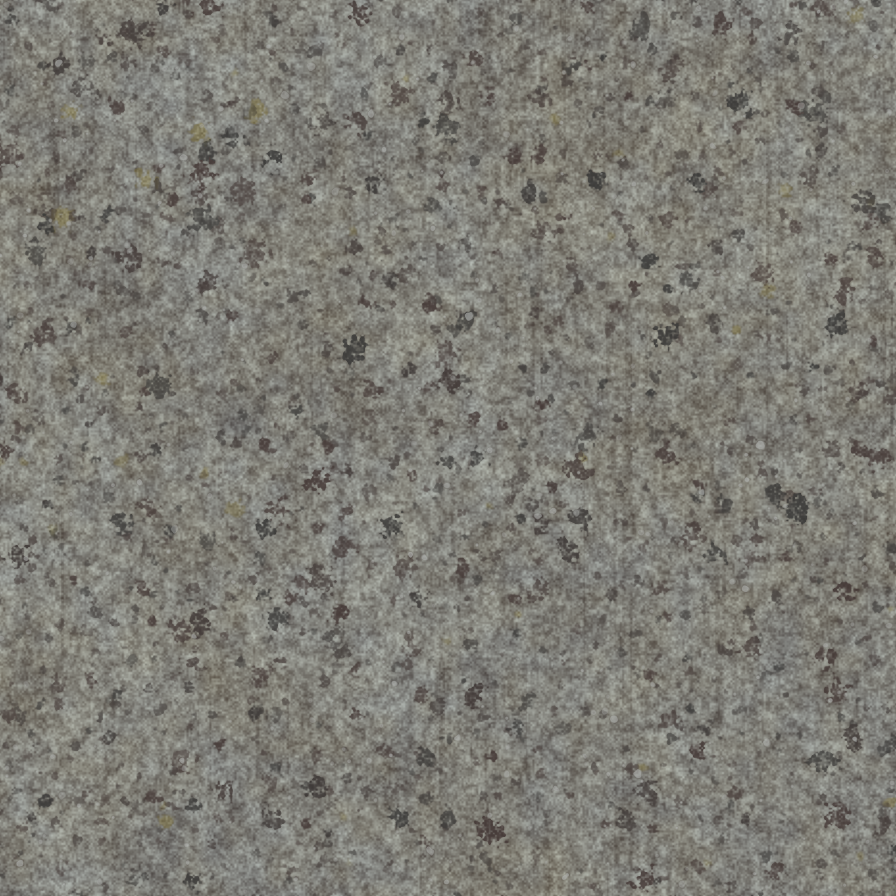
Reproduce this texture procedurally as a three.js fragment shader.

```glsl
// Weathered grey concrete: a grainy mineral ground built from layered value noise,
// broken vertical streaks, and jittered cells that scatter ragged dark aggregate,
// ochre stains and pale flecks.

varying vec2 vUv;

// Palette
const vec3 DARK_GROUND = vec3(0.33, 0.31, 0.295);
const vec3 PALE_GROUND = vec3(0.60, 0.612, 0.59);
const vec3 BROWN_STONE = vec3(0.29, 0.245, 0.235);
const vec3 SLATE_STONE = vec3(0.24, 0.24, 0.235);
const vec3 OCHRE_STAIN = vec3(0.55, 0.51, 0.31);
const vec3 PALE_FLECK = vec3(0.71, 0.72, 0.71);
const vec3 WARM_SHIFT = vec3(0.010, 0.0, -0.022);

// Ground tone: 0 is dark, 1 is pale
const float BASE_TONE = 0.645;
const float FINE_GRAIN = 0.52;
const float MID_GRAIN = 0.52;
const float BLOTCH = 0.42;
const float CLOUD = 0.20;
const float STREAK = 0.26;

// Scattered features: cells across the canvas
const float STONE_CELLS = 29.0;
const float GRIT_CELLS = 56.0;
const float STAIN_CELLS = 12.0;
const float FLECK_CELLS = 75.0;

float hash(vec2 p) {
  vec3 q = fract(p.xyx * 0.1031);
  q += dot(q, q.yzx + 33.33);
  return fract((q.x + q.y) * q.z);
}

// Value noise from 0 to 1
float noise(vec2 p) {
  vec2 cell = floor(p);
  vec2 f = fract(p);
  f = f * f * (3.0 - 2.0 * f);
  float low = mix(hash(cell), hash(cell + vec2(1.0, 0.0)), f.x);
  float high = mix(hash(cell + vec2(0.0, 1.0)), hash(cell + 1.0), f.x);
  return mix(low, high, f.y);
}

float signedNoise(vec2 p) {
  return noise(p) - 0.5;
}

// Ragged spots, one per cell at most: x is coverage, y is a random tint.
// Radii, softness and raggedness are in cell widths.
vec2 spots(vec2 uv, float cells, float share, vec2 radii, float soft, float ragged, float seed) {
  vec2 p = uv * cells;
  vec2 home = floor(p);
  vec2 result = vec2(0.0);
  for (int j = -1; j <= 1; j++) {
    for (int i = -1; i <= 1; i++) {
      vec2 cell = home + vec2(float(i), float(j));
      vec2 id = cell + seed;
      if (hash(id) > share) continue;
      vec2 center = cell + vec2(hash(id + 17.3), hash(id + 41.7));
      float size = hash(id + 73.1);
      float radius = mix(radii.x, radii.y, size * size);
      float tint = hash(id + 97.9);
      float d = length(p - center) - radius + ragged * radius;
      float coverage = (1.0 - smoothstep(-soft, soft, d)) * mix(0.5, 1.0, hash(id + 59.3));
      if (coverage > result.x) result = vec2(coverage, tint);
    }
  }
  return result;
}

// Thin vertical lines that fade in and out along their length
float streaks(vec2 uv) {
  float lines = smoothstep(0.66, 0.95, noise(vec2(uv.x * 230.0, uv.y * 5.0) + 210.0));
  float patches = smoothstep(0.35, 0.75, noise(uv * vec2(26.0, 6.0) + 320.0));
  float breaks = 0.4 + 0.6 * noise(uv * vec2(230.0, 75.0) + 430.0);
  return lines * patches * breaks;
}

void main() {
  vec2 uv = vUv;
  float fine = signedNoise(uv * 430.0 + 11.0);
  float mid = signedNoise(uv * 205.0 + 520.0);
  float blotch = signedNoise(uv * 85.0 + 610.0);
  float cloud = signedNoise(uv * 13.0 + 730.0);
  float brushed = signedNoise(uv * vec2(190.0, 14.0) + 850.0);

  // Mineral ground
  float tone = BASE_TONE + FINE_GRAIN * fine + MID_GRAIN * mid + BLOTCH * blotch;
  tone += CLOUD * cloud + 0.16 * brushed - STREAK * streaks(uv);
  vec3 color = mix(DARK_GROUND, PALE_GROUND, tone);
  float warmth = 0.45 + 1.1 * signedNoise(uv * 42.0 + 940.0) + 0.8 * signedNoise(uv * 8.0 + 77.0);
  color += WARM_SHIFT * warmth;

  // Ochre stains, soft and worn
  float ragged = 1.3 * mid + 1.1 * blotch + 0.5 * fine;
  vec2 stain = spots(uv, STAIN_CELLS, 0.22, vec2(0.04, 0.12), 0.04, ragged, 300.0);
  color = mix(color, OCHRE_STAIN + 0.12 * fine, 0.55 * stain.x);

  // Dark aggregate: small faint grit, then larger stones
  float worn = clamp(0.85 - 0.9 * fine - 0.7 * mid, 0.0, 1.0);
  vec2 grit = spots(uv, GRIT_CELLS, 0.40, vec2(0.12, 0.36), 0.10, ragged, 100.0);
  color = mix(color, mix(BROWN_STONE, SLATE_STONE, grit.y), 0.62 * grit.x * worn);
  vec2 stone = spots(uv, STONE_CELLS, 0.42, vec2(0.13, 0.36), 0.07, ragged, 200.0);
  vec3 stoneColor = mix(BROWN_STONE, SLATE_STONE, smoothstep(0.3, 0.8, stone.y));
  color = mix(color, stoneColor + 0.05 * fine, 0.88 * stone.x * worn);

  // Tiny pale flecks
  vec2 fleck = spots(uv, FLECK_CELLS, 0.09, vec2(0.08, 0.24), 0.08, ragged, 400.0);
  color = mix(color, PALE_FLECK, 0.65 * fleck.x);

  gl_FragColor = vec4(color, 1.0);
}
```
